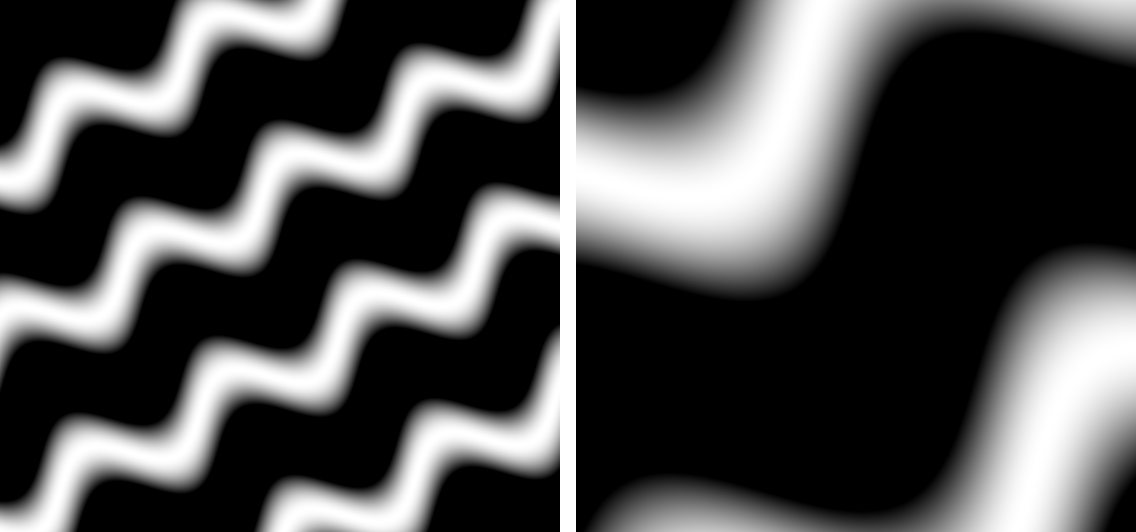
Left: the whole. Right: its middle third, enlarged.
Reproduce this pattern procedurally as a WebGL 2 fragment shader.

```glsl
#version 300 es
precision highp float;

uniform vec2 u_resolution;
out vec4 fragColor;

const float TAU = 6.2831853;

// Lengths are in canvas widths
const float PERIOD = 0.2841;              // wave length and band spacing
const float TILT = 0.503;                 // band direction in radians
const vec2 ANCHOR = vec2(0.3435, 0.5273); // point on a band's centre line
const float WAVE_SWING = 1.0;             // sideways swing of a band, in radians of phase
const vec3 GROUND_COLOR = vec3(0.0);
const vec3 BAND_COLOR = vec3(1.0);

// Soft glow of the wavy bands: 1 on the centre line, 0 between bands
float waveBand(vec2 phase) {
    return max(cos(phase.y - WAVE_SWING * sin(phase.x)), 0.0);
}

void main() {
    vec2 position = gl_FragCoord.xy / u_resolution.x - ANCHOR;

    // Axes along and across the bands
    vec2 along = vec2(cos(TILT), sin(TILT));
    vec2 across = vec2(along.y, -along.x);
    vec2 phase = TAU / PERIOD * vec2(dot(position, along), dot(position, across));

    fragColor = vec4(mix(GROUND_COLOR, BAND_COLOR, waveBand(phase)), 1.0);
}
```
